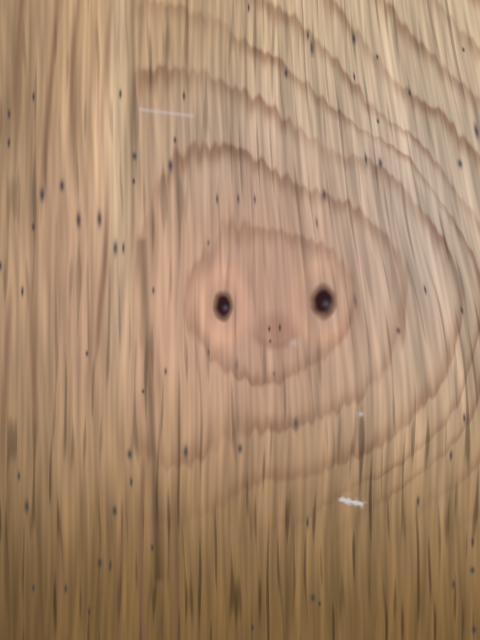
Give the GLSL for this texture, as a WebGL 2 fragment shader.

```glsl
#version 300 es
precision highp float;

#define RING_CENTER vec2(0.425, 0.520)
#define RING_FIRST 0.62
#define RING_STEP 0.41
#define SEAM_X 0.208
#define GRAIN_DEPTH 0.19
#define PORE_CHANCE 0.035
#define PINK vec3(0.740, 0.585, 0.510)
#define PALE vec3(0.800, 0.705, 0.575)
#define MIST vec3(0.745, 0.680, 0.625)
#define HONEY vec3(0.755, 0.620, 0.480)
#define UMBER vec3(0.480, 0.370, 0.230)
#define RING_BROWN vec3(0.510, 0.365, 0.290)

uniform vec2 u_resolution;
out vec4 fragColor;

float hash(vec2 p) {
    vec3 q = fract(p.xyx * 0.1031);
    q += dot(q, q.yzx + 33.33);
    return fract((q.x + q.y) * q.z);
}

vec2 gradient(vec2 cell) {
    float a = 6.2832 * hash(cell);
    return vec2(cos(a), sin(a));
}

// Gradient noise, roughly -0.7 to 0.7
float noise(vec2 p) {
    vec2 i = floor(p), f = p - i;
    vec2 u = f * f * f * (f * (f * 6.0 - 15.0) + 10.0);
    vec2 e = vec2(1.0, 0.0);
    float low = mix(dot(gradient(i), f), dot(gradient(i + e), f - e), u.x);
    float high = mix(dot(gradient(i + e.yx), f - e.yx), dot(gradient(i + 1.0), f - 1.0), u.x);
    return mix(low, high, u.y);
}

float bell(float x) { return exp(-x * x); }

float spot(vec2 p, vec2 center, vec2 radius) {
    vec2 d = (p - center) / radius;
    return exp(-dot(d, d));
}

float segmentMask(vec2 p, vec2 a, vec2 b, float width) {
    vec2 ab = b - a;
    float t = clamp(dot(p - a, ab) / dot(ab, ab), 0.0, 1.0);
    return bell(length(p - a - ab * t) / width);
}

// Radial field: bulges up-left, trails down-left, crowds to the right
float ringField(vec2 p) {
    vec2 q = p - RING_CENTER;
    float r = length(q);
    vec2 d = q / max(r, 1e-4);
    float bulge = 0.10 * exp(10.0 * (dot(d, vec2(-0.47, 0.88)) - 1.0));
    float tail = 0.10 * exp(11.0 * (dot(d, vec2(-0.62, -0.78)) - 1.0));
    float reach = 0.18 + 0.025 * d.x * d.x + bulge * smoothstep(0.08, 0.22, r);
    reach += tail * smoothstep(0.15, 0.28, r);
    reach *= 1.0 - 0.23 * smoothstep(0.27, 0.36, r) * smoothstep(0.0, 0.7, d.x);
    return r / reach;
}

// Short dark pores scattered over tall cells
float pores(vec2 p, vec2 cells, float chance) {
    vec2 g = p * cells, id = floor(g);
    vec2 offset = 0.3 + 0.4 * vec2(hash(id + 19.0), hash(id + 43.0));
    vec2 d = (fract(g) - offset) / vec2(0.12, 0.10 + 0.16 * hash(id + 71.0));
    return step(hash(id + 7.0), chance) * exp(-dot(d, d));
}

vec3 boardColor(vec2 p) {
    float height = p.y + 0.05 * noise(p * 5.0);
    vec3 c = mix(UMBER, HONEY, smoothstep(-0.02, 0.52, height));
    c = mix(c, PALE, 0.85 * smoothstep(0.15, 0.6, p.x) * smoothstep(0.55, 0.95, height));
    c = mix(c, MIST, 0.85 * spot(p, vec2(0.64, 0.63), vec2(0.22, 0.28)));
    c = mix(c, MIST, 0.50 * spot(p, vec2(0.36, 0.76), vec2(0.15, 0.13)));
    c = mix(c, PINK, 0.95 * spot(p, vec2(0.39, 0.53), vec2(0.20, 0.22)));
    c = mix(c, PINK, 0.40 * spot(p, vec2(0.12, 0.55), vec2(0.10, 0.25)));
    c = mix(c, PALE, 0.60 * bell((p.x - 0.186) / 0.022) * smoothstep(0.25, 0.7, p.y));
    return c * (1.0 - 0.13 * smoothstep(0.14, 0.0, p.x));
}

// Dark oval core, brown rim and a cool glint
vec3 addKnot(vec3 c, vec2 p, vec2 center, vec2 radius) {
    vec2 q = (p - center) / radius;
    float d = length(q) + 0.15 * noise(p * 70.0);
    c = mix(c, c * vec3(1.07, 1.05, 1.03), bell((d - 2.3) / 0.7));
    c = mix(c, RING_BROWN * 0.85, 0.8 * smoothstep(1.3, 0.85, d));
    c = mix(c, vec3(0.19, 0.11, 0.12), smoothstep(0.95, 0.45, d));
    return mix(c, vec3(0.43, 0.43, 0.50), 0.6 * spot(q, vec2(0.25, -0.15), vec2(0.32, 0.22)));
}

void main() {
    vec2 p = gl_FragCoord.xy / u_resolution.y;
    p.x += 0.5 * (0.75 - u_resolution.x / u_resolution.y);
    vec3 color = boardColor(p);

    // Growth rings: crisp outside, feathered inside
    vec2 warp = vec2(noise(p * vec2(9.0, 6.0)), noise(p * vec2(8.0, 6.0) + 31.0));
    float field = ringField(p + 0.02 * warp) + 0.07 * noise(p * vec2(90.0, 14.0));
    float level = (field - RING_FIRST) / RING_STEP;
    float phase = fract(level + 0.5) - 0.5;
    float ring = bell(phase / (phase > 0.0 ? 0.07 : 0.20)) * step(-0.5, level);
    ring *= smoothstep(SEAM_X - 0.01, SEAM_X + 0.025, p.x) * smoothstep(0.08, 0.32, p.y);
    ring *= (0.7 + 0.8 * noise(p * 11.0 + 5.0)) * (level < 0.5 ? 0.7 : 1.0);
    color = mix(color, RING_BROWN, 0.60 * clamp(ring, 0.0, 1.0));

    // Fine grain leaning with the upper right board
    float lean = 0.20 * (p.y - 0.4) * smoothstep(0.25, 0.75, p.x) * smoothstep(0.2, 0.7, p.y);
    vec2 g = vec2(p.x + lean + 0.006 * noise(p * vec2(6.0, 4.0)), p.y);
    float grain = noise(g * vec2(70.0, 3.0)) + 0.9 * noise(g * vec2(150.0, 8.0) + 17.0);
    float calm = 1.0 - 0.45 * spot(p, RING_CENTER, vec2(0.15, 0.17));
    color *= 1.0 + calm * (GRAIN_DEPTH * grain + 0.13 * noise(g * vec2(22.0, 1.5) + 3.0));
    float dash = smoothstep(0.15, 0.5, noise(g * vec2(120.0, 8.0) + 53.0));
    color *= 1.0 - dash * calm * mix(0.30, 0.16, smoothstep(0.1, 0.6, p.y));

    // Long rusty streaks on the left board and below the rings
    for (int i = 0; i < 9; i++) {
        float k = float(i);
        float x = 0.012 + 0.047 * k + 0.04 * (p.y - 0.5) + 0.025 * noise(vec2(k * 7.3, p.y * 2.5));
        float fade = smoothstep(-0.25, 0.25, noise(vec2(k * 3.7 + 0.4, p.y * 3.0 + 9.0)));
        fade *= i < 4 ? 1.0 : smoothstep(0.38, 0.22, p.y);
        color = mix(color, RING_BROWN * 0.9, 0.55 * fade * bell((p.x - x) / 0.005));
    }
    color *= 1.0 - 0.16 * bell((p.x - SEAM_X) / 0.004) * smoothstep(0.5, 0.8, p.y);
    color *= 1.0 - 0.22 * segmentMask(p, vec2(0.222, 0.62), vec2(0.248, 0.10), 0.008);

    // Warm blemish between the knots
    float blemish = length((p - vec2(0.430, 0.487)) / vec2(0.036, 0.031));
    float rim = bell((blemish - 0.9) / 0.22) * smoothstep(0.50, 0.465, p.y);
    color = mix(color, vec3(0.58, 0.40, 0.34), 0.38 * smoothstep(1.15, 0.3, blemish) + 0.35 * rim);
    color *= 1.0 - 0.45 * pores(p, vec2(65.0, 42.0), 0.3) * smoothstep(1.0, 0.6, blemish);

    color = addKnot(color, p, vec2(0.349, 0.522), vec2(0.014, 0.022));
    color = addKnot(color, p, vec2(0.505, 0.529), vec2(0.018, 0.025));

    // Blue-black pores and pale scuffs
    float away = 1.0 - spot(p, RING_CENTER, vec2(0.15, 0.14));
    float pore = pores(g, vec2(36.0, 22.0), PORE_CHANCE) + pores(g + 3.7, vec2(58.0, 30.0), PORE_CHANCE);
    color = mix(color, vec3(0.24, 0.23, 0.26), 0.75 * away * min(pore, 1.0));
    float scuff = segmentMask(p, vec2(0.535, 0.219), vec2(0.565, 0.213), 0.004 + 0.004 * noise(p * 130.0));
    scuff += 0.4 * segmentMask(p, vec2(0.220, 0.829), vec2(0.300, 0.819), 0.003);
    scuff += 0.7 * spot(p, vec2(0.564, 0.353), vec2(0.004)) + 0.4 * spot(p, vec2(0.458, 0.465), vec2(0.006));
    color = mix(color, vec3(0.80, 0.79, 0.82), clamp(scuff, 0.0, 0.9));

    fragColor = vec4(clamp(color, 0.0, 1.0), 1.0);
}
```
